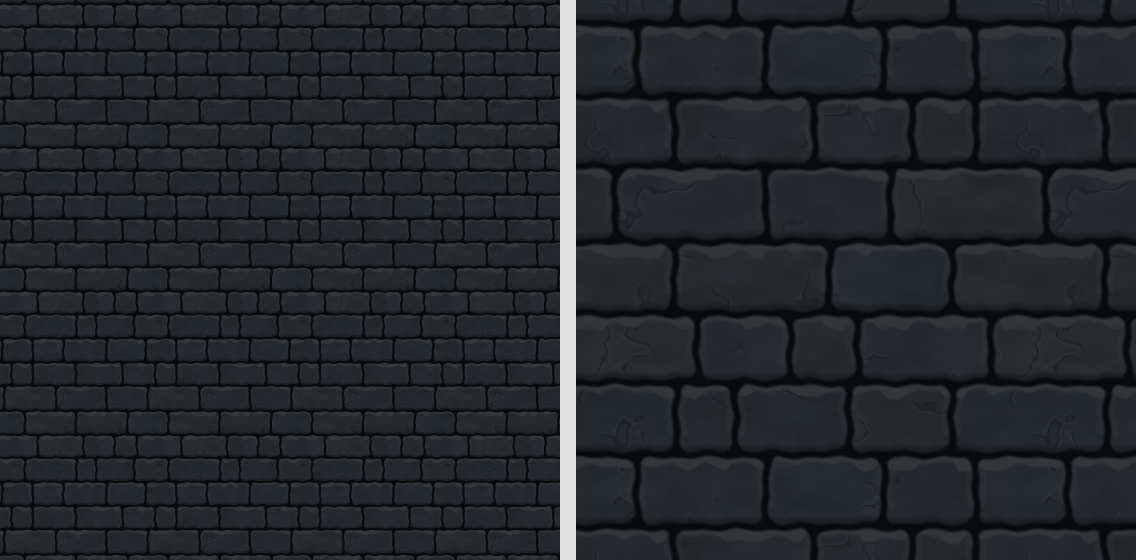
Left, the full canvas; right, a detail of the centre.
Reproduce this texture procedurally as a WebGL 2 fragment shader.

```glsl
#version 300 es
precision highp float;
// Dark slate brick wall: a square tile of six uneven courses, repeated evenly.
// Each brick is a rounded box found from its course's joints, then given
// a chipped light top rim, a shaded foot, mottled stone and faint cracks.

uniform vec2 u_resolution;
out vec4 fragColor;

const float REPEATS = 3.9;         // tiles across and down
const float TOP_OFFSET = 0.028;    // first bed joint below the top, in tiles
const float JOINT = 0.015;         // joint width, in tiles
const float CORNER = 0.024;        // brick corner radius
const float WOBBLE = 0.0022;       // unevenness of brick edges
const float EDGE_SOFT = 0.005;     // softness of brick edges
const float RIM = 0.009;           // least height of the light top rim
const float CHIP = 0.020;          // extra rim height where chipped
const float CRACK = 0.022;         // crack width, as a noise interval
const float MOTTLE = 0.22;         // strength of stone mottling
const float TAU = 6.2831853;

const vec3 MORTAR = vec3(0.036, 0.040, 0.048);
const vec3 SHADE = vec3(0.095, 0.105, 0.118);
const vec3 STONE_COOL = vec3(0.140, 0.162, 0.184);
const vec3 STONE_WARM = vec3(0.155, 0.160, 0.170);
const vec3 LIGHT = vec3(0.205, 0.220, 0.232);

// Bed joints from the top, and the upright joints of each course.
// A course of three bricks closes with its first joint plus one.
const float BEDS[7] = float[7](0.0, 0.160, 0.327, 0.495, 0.658, 0.833, 1.0);
const vec4 UPRIGHTS[6] = vec4[6](
  vec4(0.264, 0.581, 0.797, 0.954),
  vec4(0.173, 0.533, 0.670, 0.934),
  vec4(0.015, 0.228, 0.442, 0.741),
  vec4(0.081, 0.228, 0.528, 0.853),
  vec4(0.030, 0.391, 0.741, 1.030),
  vec4(0.173, 0.528, 0.888, 1.173));

float hash(vec2 p) {
  vec3 q = fract(p.xyx * vec3(0.1031, 0.1030, 0.0973));
  q += dot(q, q.yzx + 33.33);
  return fract((q.x + q.y) * q.z);
}

float noise(vec2 p) {
  vec2 i = floor(p), f = fract(p);
  f = f * f * (3.0 - 2.0 * f);
  vec2 e = vec2(0.0, 1.0);
  return mix(mix(hash(i), hash(i + e.yx), f.x),
             mix(hash(i + e.xy), hash(i + e.yy), f.x), f.y);
}

float fbm(vec2 p) {
  float sum = 0.0, weight = 0.5;
  for (int i = 0; i < 4; i++) {
    sum += weight * noise(p);
    p = p * 2.03 + 17.1;
    weight *= 0.5;
  }
  return sum / 0.9375;
}

float roundedBox(vec2 p, vec2 halfSize, float radius) {
  vec2 q = abs(p) - halfSize + radius;
  return length(max(q, 0.0)) + min(max(q.x, q.y), 0.0) - radius;
}

// Finds the brick around a tile point: offset from its centre, half size, id.
void findBrick(vec2 tile, out vec2 local, out vec2 halfSize, out float id) {
  int row = 0;
  for (int i = 1; i < 6; i++) if (tile.y >= BEDS[i]) row = i;
  vec4 joints = UPRIGHTS[row];
  float x = joints.x + fract(tile.x - joints.x);
  vec2 low = vec2(joints.x, BEDS[row]);
  vec2 high = vec2(joints.x + 1.0, BEDS[row + 1]);
  id = float(row * 4);
  for (int k = 1; k < 4; k++) {
    if (x >= joints[k]) { low.x = joints[k]; id += 1.0; }
    else high.x = min(high.x, joints[k]);
  }
  local = vec2(x, tile.y) - 0.5 * (low + high);
  halfSize = 0.5 * (high - low - JOINT);
}

void main() {
  vec2 uv = gl_FragCoord.xy / u_resolution;
  float pixel = REPEATS / min(u_resolution.x, u_resolution.y);
  float soft = max(EDGE_SOFT, 0.7 * pixel);

  // Tile space with y running down; whole-number waves keep it seamless.
  vec2 p = vec2(uv.x, 1.0 - uv.y) * REPEATS - vec2(0.0, TOP_OFFSET);
  p += WOBBLE * (sin(TAU * (p.yx * 7.0 + p * 3.0)) + sin(TAU * (p.yx * 13.0 - p * 5.0)));

  vec2 local, halfSize;
  float id;
  findBrick(fract(p), local, halfSize, id);
  float d = roundedBox(local, halfSize, CORNER);
  vec2 grain = local + vec2(3.7, 5.3) * (id + 1.0);

  // Stone body: a tint for each brick, broad mottling and fine grain.
  vec3 color = mix(STONE_COOL, STONE_WARM, hash(vec2(id, 4.0)));
  color *= 1.0 + MOTTLE * (fbm(grain * vec2(14.0, 22.0)) - 0.5);
  color *= 0.97 + 0.06 * hash(vec2(id, 9.0));

  // Cracks: a dark line with a light lip beneath it, only in patches.
  float level = fbm(grain * 7.0) - 0.5;
  float patchMask = smoothstep(0.45, 0.65, noise(grain * 9.0 + 40.0));
  float line = 1.0 - smoothstep(0.0, CRACK, abs(level));
  float lip = 1.0 - smoothstep(0.0, CRACK, abs(level - CRACK * 1.4));
  color = mix(color, SHADE, 0.55 * line * patchMask);
  color = mix(color, LIGHT, 0.30 * lip * patchMask);

  // Shaded foot, thin side glint and chipped top rim.
  float fromTop = local.y + halfSize.y;
  float fromFoot = halfSize.y - local.y;
  color = mix(color, SHADE, 0.75 * (1.0 - smoothstep(0.004, 0.020, fromFoot)));
  float glint = 1.0 - smoothstep(0.002, 0.010, abs(d + 0.008));
  color = mix(color, LIGHT, 0.30 * glint * step(local.y, 0.5 * halfSize.y));
  float rimHeight = RIM + CHIP * smoothstep(0.4, 0.85, noise(grain * vec2(24.0, 9.0)));
  float rim = 1.0 - smoothstep(rimHeight - soft, rimHeight + soft, fromTop);
  color = mix(color, LIGHT, 0.85 * rim);

  // Recessed mortar.
  color = mix(color, MORTAR, smoothstep(-soft, soft, d));
  fragColor = vec4(color, 1.0);
}
```
